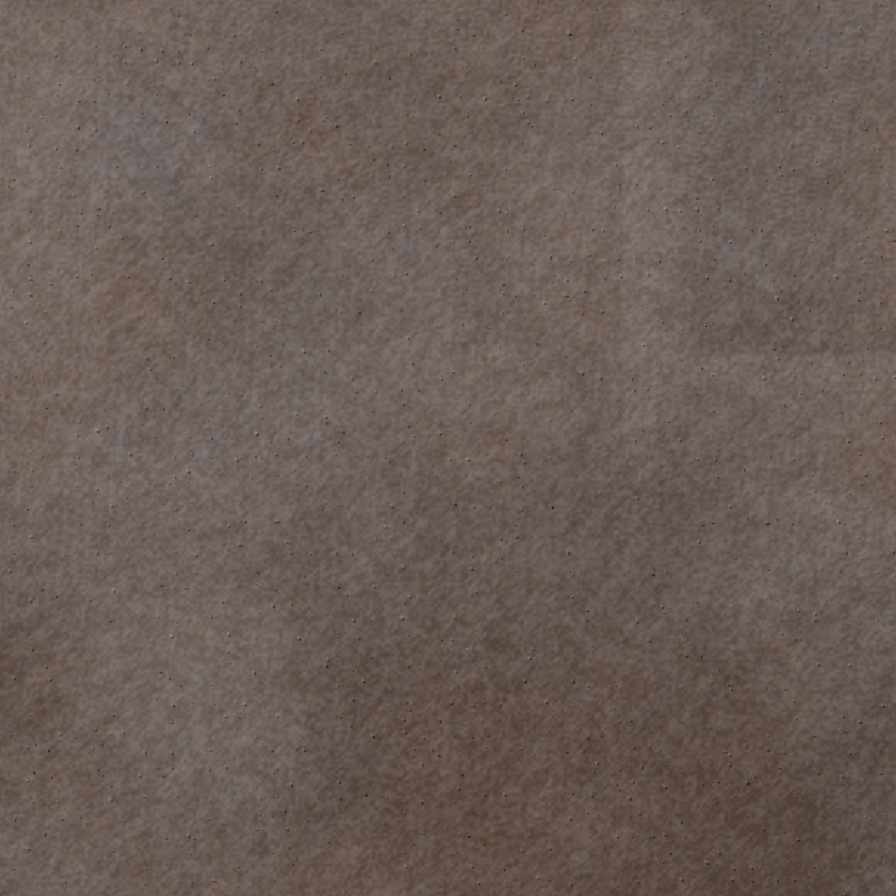
Reproduce this texture procedurally as a three.js fragment shader.

```glsl
// Worn grey-brown stone plaster: cloudy stains, fine slanted grain, small pits and faint panel edges.
varying vec2 vUv;

const vec3 DARK_UMBER = vec3(0.340, 0.280, 0.248);
const vec3 PALE_TAUPE = vec3(0.492, 0.443, 0.424);
const vec3 WARM_SHIFT = vec3(0.030, 0.000, -0.030);
const vec3 PIT_SHADE = vec3(0.150, 0.160, 0.155);
const vec3 LIP_LIGHT = vec3(0.120, 0.110, 0.095);

const float CLOUD_SCALE = 4.5;
const float CLOUD_DEPTH = 0.85;
const float MOTTLE_DEPTH = 0.26;
const float GRAIN_DEPTH = 0.40;
const vec2 GRAIN_SCALE = vec2(150.0, 250.0);  // long axis runs up to the right
const float FLECK_SCALE = 290.0;
const float PIT_CELLS = 40.0;
const float PIT_SHARE = 0.26;
const float PIT_RADIUS = 0.0031;
const float SEAM_X = 0.695;
const float PANEL_X = 0.735;
const float PANEL_TOP = 0.605;

float hash(vec2 p) {
  return fract(sin(dot(p, vec2(127.1, 311.7))) * 43758.5);
}

float noise(vec2 p) {
  vec2 cell = floor(p);
  vec2 f = fract(p);
  f = f * f * (3.0 - 2.0 * f);
  float low = mix(hash(cell), hash(cell + vec2(1.0, 0.0)), f.x);
  float high = mix(hash(cell + vec2(0.0, 1.0)), hash(cell + vec2(1.0, 1.0)), f.x);
  return mix(low, high, f.y);
}

// Layered noise, centred on zero
float clouds(vec2 p) {
  float sum = 0.0;
  float weight = 0.5;
  for (int i = 0; i < 5; i++) {
    sum += weight * (noise(p) - 0.5);
    p = mat2(1.6, 1.2, -1.2, 1.6) * p + 17.3;
    weight *= 0.5;
  }
  return sum;
}

// Soft step that fades away on its far side
float ledge(float d, float fade) {
  return smoothstep(-0.004, 0.004, d) * exp(-fade * max(d, 0.0));
}

// Faint seam and sunken panel on the right
float panelTone(vec2 p) {
  float seam = ledge(p.x - SEAM_X, 14.0) * smoothstep(0.35, 0.65, p.y);
  float across = smoothstep(0.72, 0.80, p.x);
  float shelf = ledge(PANEL_TOP - p.y, 12.0) - 0.8 * ledge(p.y - PANEL_TOP, 9.0);
  float height = smoothstep(0.30, 0.42, p.y) * (1.0 - smoothstep(0.57, 0.61, p.y));
  float side = ledge(p.x - PANEL_X, 12.0) * height;
  return 0.17 * seam + 0.16 * shelf * across - 0.18 * side;
}

// Scattered pits: x is the dark hollow, y the lit lip beside it
vec2 pits(vec2 p) {
  vec2 marks = vec2(0.0);
  for (int i = 0; i < 2; i++) {
    float layer = float(i);
    float cells = PIT_CELLS * (1.0 + 0.37 * layer);
    vec2 grid = p * cells + 7.7 * layer;
    vec2 id = floor(grid) + 61.0 * layer;
    vec2 jitter = vec2(hash(id + 3.1), hash(id + 8.7));
    vec2 offset = (fract(grid) - mix(vec2(0.25), vec2(0.75), jitter)) / cells;
    float angle = 6.2832 * hash(id + 5.3);
    vec2 axis = vec2(cos(angle), sin(angle));
    vec2 local = vec2(dot(offset, axis), 1.5 * dot(offset, vec2(-axis.y, axis.x)));
    float radius = PIT_RADIUS * mix(0.55, 1.0, hash(id + 1.9));
    float cluster = 0.5 + noise(id * 0.23);
    float present = step(hash(id), PIT_SHARE * cluster) * mix(0.35, 1.0, hash(id + 6.4));
    float hollow = 1.0 - smoothstep(0.3 * radius, radius, length(local));
    float lip = 1.0 - smoothstep(0.2 * radius, radius, length(offset - radius * vec2(-0.8, 0.9)));
    marks += present * vec2(hollow, lip * hash(id + 2.6));
  }
  return marks;
}

void main() {
  vec2 p = vUv;
  vec2 slanted = vec2(p.x + p.y, p.y - p.x) * 0.7071;

  // Broad light: dim at the foot, a little dimmer to the right
  float stain = clouds(p * CLOUD_SCALE + 3.0);
  float tone = 0.29 + 0.36 * smoothstep(0.02, 0.52, p.y + 0.35 * stain);
  tone += CLOUD_DEPTH * clouds(p * CLOUD_SCALE + 21.0) - 0.10 * (p.x - 0.5);
  tone += panelTone(p);

  // Fine surface
  tone += MOTTLE_DEPTH * (noise(slanted * vec2(45.0, 75.0)) - 0.5);
  tone += GRAIN_DEPTH * (noise(slanted * GRAIN_SCALE) - 0.5);
  tone += GRAIN_DEPTH * (noise(p * FLECK_SCALE + 9.0) - 0.5);

  vec3 color = mix(DARK_UMBER, PALE_TAUPE, clamp(tone, -0.15, 1.15));
  color += WARM_SHIFT * (clouds(p * 6.0 + 40.0) + 0.5 * (noise(p * 110.0) - 0.5));

  vec2 marks = pits(p);
  color += LIP_LIGHT * marks.y - PIT_SHADE * marks.x;
  gl_FragColor = vec4(color, 1.0);
}
```
